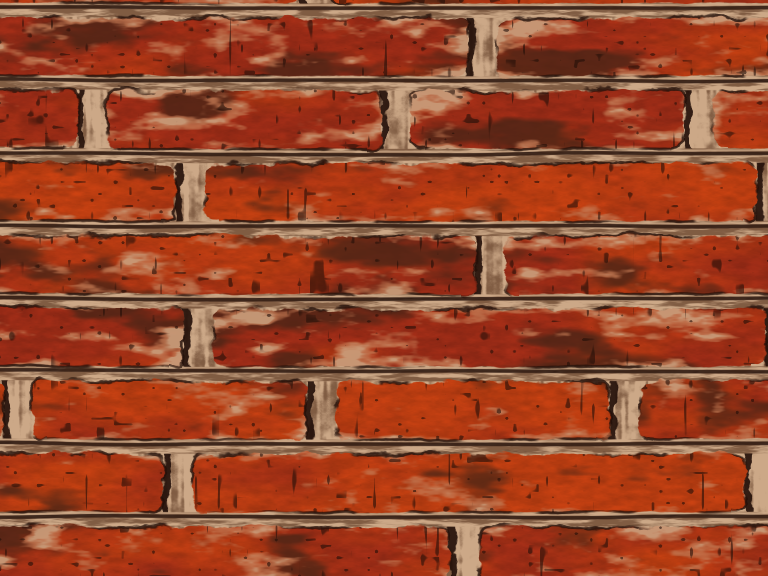
This texture is drawn by a Shadertoy shader. Its source:

```glsl
// Weathered orange-red brick wall: long and short courses, ragged pale mortar, soot and chips.

// Layout, in units of canvas height
const float FIRST_BED = 0.0175;     // depth of the first bed joint below the top edge
const float COURSE = 0.1262;        // height of one course
const float LONG_BRICK = 1.010;     // pitch of bricks laid lengthwise
const float SHORT_BRICK = 0.527;    // pitch of bricks in the short courses
const float BED_HALF = 0.0125;      // half thickness of horizontal joints
const float HEAD_HALF = 0.0255;     // half thickness of vertical joints
const float CORNER = 0.016;
const float RAGGED = 0.017;         // roughness of brick edges
const float SOFT = 0.0015;          // edge smoothing

// Per course, top to bottom: position of a vertical joint, and amount of wear
const float HEAD_X[9] = float[9](0.55, 0.837, 0.160, 0.330, 0.851, 0.344, 0.031, 0.309, 0.807);
const float WEAR[9] = float[9](0.30, 0.85, 0.80, 0.10, 0.65, 0.75, 0.30, 0.15, 0.70);

const vec3 ORANGE = vec3(0.72, 0.235, 0.065);
const vec3 RED = vec3(0.59, 0.165, 0.085);
const vec3 PALE_CLAY = vec3(0.76, 0.47, 0.32);
const vec3 SOOT = vec3(0.27, 0.14, 0.085);
const vec3 BLACK = vec3(0.13, 0.055, 0.03);
const vec3 LIME = vec3(0.80, 0.66, 0.53);
const vec3 DIRTY_LIME = vec3(0.50, 0.36, 0.26);

float hash(vec2 p) {
    vec3 q = fract(vec3(p.xyx) * 0.1031);
    q += dot(q, q.yzx + 33.33);
    return fract((q.x + q.y) * q.z);
}

float noise(vec2 p) {
    vec2 i = floor(p), f = fract(p);
    f = f * f * (3.0 - 2.0 * f);
    return mix(mix(hash(i), hash(i + vec2(1, 0)), f.x),
               mix(hash(i + vec2(0, 1)), hash(i + vec2(1, 1)), f.x), f.y);
}

float fbm(vec2 p) {
    float sum = 0.0, amp = 0.5;
    for (int i = 0; i < 4; i++) {
        sum += amp * noise(p);
        p = p * 2.03 + 17.3;
        amp *= 0.5;
    }
    return sum / 0.9375;
}

float roundBox(vec2 p, vec2 halfSize, float radius) {
    vec2 q = abs(p) - halfSize + radius;
    return length(max(q, 0.0)) + min(max(q.x, q.y), 0.0) - radius;
}

// Soft band of given half width around zero
float band(float x, float halfWidth) {
    return 1.0 - smoothstep(halfWidth - SOFT, halfWidth + SOFT, abs(x));
}

vec3 brickColor(vec2 p, float edge, float wear, float id) {
    float tone = fbm(p * vec2(4.0, 9.0) + id * 31.0);
    vec3 col = mix(ORANGE, RED, smoothstep(0.25, 0.75, tone + (wear - 0.5) * 0.5 + (id - 0.5) * 0.25));
    col *= 0.86 + 0.28 * fbm(p * vec2(45.0, 110.0));

    // Smoky patches, then scuffed pale clay, denser near the edges
    float smoke = fbm(p * vec2(6.0, 17.0) + 50.0);
    col = mix(col, SOOT, 0.75 * smoothstep(0.58, 0.76, smoke + 0.13 * (wear - 0.4)));
    float scuff = fbm(p * vec2(13.0, 38.0) + 90.0) + 0.16 * (wear - 0.5);
    scuff += 0.10 * smoothstep(-0.022, 0.0, edge);
    col = mix(col, PALE_CLAY, 0.8 * smoothstep(0.60, 0.76, scuff));
    col = mix(col, LIME, 0.7 * smoothstep(0.74, 0.84, scuff));

    // Dark pits and short upright cracks
    float pits = smoothstep(0.86, 0.95, noise(p * vec2(75.0, 95.0)));
    float cracks = smoothstep(0.88, 0.96, noise(p * vec2(100.0, 24.0) + 7.0));
    return mix(col, BLACK, 0.75 * max(pits * 0.8, cracks * 0.8));
}

vec3 mortarColor(vec2 p, float bed, float head) {
    // Vertical joints: upright streaks, with a shadow on the left
    float streak = 0.55 * noise(p * vec2(170.0, 14.0)) + 0.45 * fbm(p * vec2(60.0, 70.0));
    vec3 upright = mix(DIRTY_LIME, LIME, smoothstep(0.18, 0.58, streak));
    float shadow = head + 0.021 + 0.018 * (fbm(p * 45.0) - 0.5);
    upright = mix(upright, BLACK, 0.9 * band(shadow, 0.006));

    // Bed joints: thin light lip, dark groove, then dirty lime
    float grain = fbm(p * vec2(24.0, 170.0));
    vec3 level = mix(DIRTY_LIME, LIME, smoothstep(0.33, 0.70, grain));
    float drift = 0.004 * (noise(vec2(p.x * 5.0, floor(p.y / COURSE))) - 0.5);
    level = mix(level, BLACK, (0.6 + 0.35 * grain) * band(bed + 0.004 + drift, 0.0032));
    level = mix(level, LIME, 0.75 * band(bed + 0.0095 + drift, 0.0018));
    return mix(upright, level, band(bed, BED_HALF));
}

void mainImage(out vec4 fragColor, in vec2 fragCoord) {
    vec2 p = fragCoord / iResolution.y;
    float depth = 1.0 - p.y + 0.004 * (noise(vec2(p.x * 2.5, 3.0)) - 0.5);

    // Course and brick addressing
    float level = (depth - FIRST_BED) / COURSE + 1.0;
    int row = clamp(int(floor(level)), 0, 8);
    float v = fract(level) * COURSE;
    float pitch = row % 4 == 2 ? SHORT_BRICK : LONG_BRICK;
    float along = (p.x - HEAD_X[row]) / pitch;
    float id = hash(vec2(floor(along) + 20.0, float(row) + 5.0));
    float u = fract(along) * pitch;
    float bed = v < 0.5 * COURSE ? v : v - COURSE;
    float head = u < 0.5 * pitch ? u : u - pitch;

    // Brick outline, chipped more along its top and ends
    vec2 halfSize = 0.5 * vec2(pitch, COURSE) - vec2(HEAD_HALF, BED_HALF);
    float edge = roundBox(vec2(u, v) - 0.5 * vec2(pitch, COURSE), halfSize, CORNER);
    float chip = fbm(p * vec2(32.0, 55.0) + 11.0) - 0.46;
    float rough = bed > 0.0 || abs(head) < 0.05 ? 1.0 : 0.35;
    edge += RAGGED * rough * chip;

    vec3 col = mix(brickColor(p, edge, WEAR[row], id), mortarColor(p, bed, head),
                   smoothstep(-SOFT, SOFT, edge));

    // Broken dark gap where brick and mortar part
    float gap = smoothstep(0.40, 0.60, noise(p * vec2(22.0, 40.0) + 60.0));
    col = mix(col, BLACK, 0.8 * gap * band(edge - 0.0005, 0.0024));
    fragColor = vec4(clamp(col, 0.0, 1.0), 1.0);
}
```
